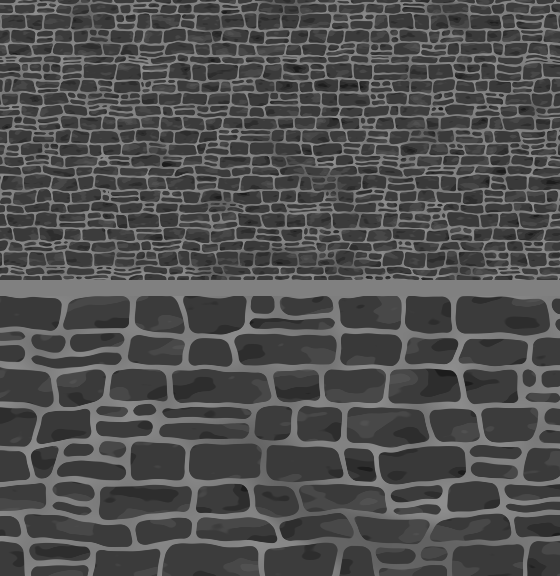
Top: the whole. Bottom: its middle third, enlarged.
Write a Shadertoy shader that draws this texture.

```glsl
vec2 hash2(vec2 p) {
    vec3 q = fract(p.xyx * vec3(0.1031, 0.1030, 0.0973));
    q += dot(q, q.yzx + 33.33);
    return fract((q.xx + q.yz) * q.zy);
}

float gradientNoise(vec2 p) {
    vec2 i = floor(p), f = p - i;
    vec2 u = f * f * f * (f * (f * 6.0 - 15.0) + 10.0);
    vec2 e = vec2(1.0, 0.0);
    float a = dot(hash2(i) * 2.0 - 1.0, f);
    float b = dot(hash2(i + e.xy) * 2.0 - 1.0, f - e.xy);
    float c = dot(hash2(i + e.yx) * 2.0 - 1.0, f - e.yx);
    float d = dot(hash2(i + e.xx) * 2.0 - 1.0, f - e.xx);
    return mix(mix(a, b, u.x), mix(c, d, u.x), u.y);
}

// Uneven bed joint below a course
float bedJoint(float row) {
    return row + 0.42 * hash2(vec2(row, 71.0)).x;
}

// Uneven, leaning joint on the left of a stone
float headJoint(float column, float row, float height) {
    vec2 h = hash2(vec2(column, row) + 140.0);
    return column + 0.12 + 0.6 * h.x + (h.y - 0.5) * 0.3 * (height - 0.5);
}

// Distance to the nearest joint; also gives the identity of the stone
float stoneDistance(vec2 p, out vec2 id) {
    float row = floor(p.y);
    if (p.y < bedJoint(row)) row -= 1.0;
    float low = bedJoint(row), high = bedJoint(row + 1.0);
    float height = (p.y - low) / (high - low);

    float stoneWidth = 1.55 + 0.5 * hash2(vec2(row, 9.0)).y;
    float x = p.x / stoneWidth + 20.0 * hash2(vec2(row, 5.0)).x;
    float column = floor(x);
    if (x < headJoint(column, row, height)) column -= 1.0;
    float left = headJoint(column, row, height);
    float right = headJoint(column + 1.0, row, height);
    id = vec2(column, row) + 300.0;

    // Some places hold two thin stones, the upper one sometimes halved
    vec2 h = hash2(id);
    if (h.x < 0.24) {
        float split = mix(low, high, 0.38 + 0.26 * h.y);
        if (p.y < split) {
            high = split;
        } else {
            low = split;
            id += 411.0;
            if (h.x < 0.12) {
                float middle = mix(left, right, 0.35 + 0.3 * h.y);
                if (x < middle) right = middle;
                else { left = middle; id += 97.0; }
            }
        }
    }

    // Rounded corners
    vec2 inside = vec2(min(x - left, right - x) * stoneWidth, min(p.y - low, high - p.y));
    float radius = 0.27;
    return radius - length(max(radius - inside, 0.0));
}

void mainImage(out vec4 fragColor, in vec2 fragCoord) {
    float pixel = 22.5 / iResolution.y;
    vec2 p = fragCoord * pixel;

    // Bend the courses, then roughen the stone outlines
    vec2 bent = p;
    bent.y += 0.36 * gradientNoise(p * vec2(0.45, 0.4) + 7.0);
    bent += 0.11 * vec2(gradientNoise(p * 1.5 + 31.0), gradientNoise(p * 1.5 + 67.0));
    vec2 id;
    float joint = stoneDistance(bent, id);
    vec2 h = hash2(id + 53.0);

    // Flat, ragged patches of light and shadow on each stone
    vec2 grain = vec2(p.x * 0.7 + p.y * 0.25, p.y * 1.5 - p.x * 0.2) + h * 60.0;
    float relief = gradientNoise(grain) + 0.3 * gradientNoise(grain * 2.7 + 19.0);
    relief += 0.16 * (h.x - 0.5);
    float soft = 0.8 * pixel;
    float tone = 0.222 + 0.016 * h.y;
    tone = mix(tone, 0.282, smoothstep(-soft, soft, relief - 0.19));
    tone = mix(tone, 0.335, 0.7 * smoothstep(-soft, soft, relief - 0.46));
    tone = mix(tone, 0.178, smoothstep(-soft, soft, -0.24 - relief));
    tone = mix(tone, 0.11, smoothstep(-soft, soft, -0.48 - relief));

    // Pale mortar, faded in places
    float mortar = 0.51 + 0.1 * gradientNoise(p * 0.9 + 11.0);
    float fade = smoothstep(0.12, 0.4, gradientNoise(p * vec2(0.2, 0.3) + 83.0));
    mortar = mix(mortar, 0.35, 0.75 * fade);
    float halfWidth = 0.072 + 0.035 * gradientNoise(p * 0.8 + 43.0) + 0.02 * (h.y - 0.5);
    float cover = 1.0 - smoothstep(-0.6 * pixel, 0.6 * pixel, joint - halfWidth);

    fragColor = vec4(vec3(mix(tone, mortar, cover)), 1.0);
}
```
